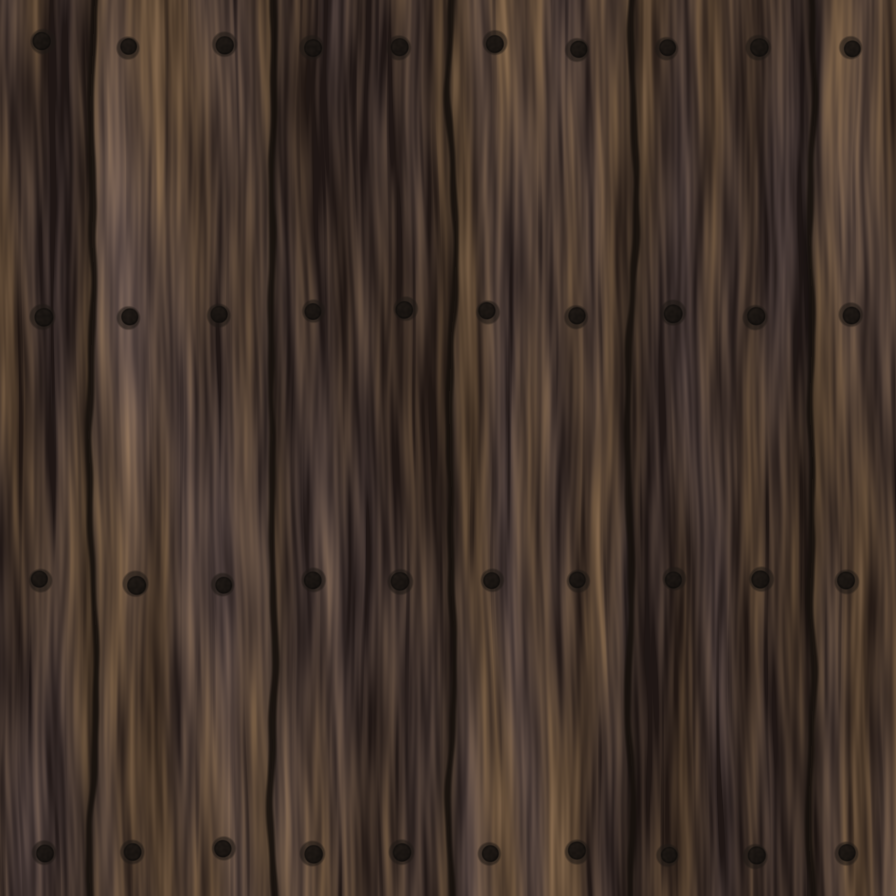
This texture is drawn by a Shadertoy shader. Its source:

```glsl
// Weathered upright wooden planks with wavy dark seams and rows of nail heads.
// Stretched gradient noise makes the grain, a two-colour ramp stains it, and
// a jittered grid of distance-field discs places the nails.

#define PLANKS 5.0
#define SEAM_START 0.105
#define SEAM_HALF_WIDTH 0.0034
#define SEAM_WOBBLE 0.011
#define NAIL_CELL vec2(0.1, 0.3)
#define NAIL_FIRST vec2(0.048, 0.05)
#define NAIL_RADIUS 0.0098
#define NAIL_JITTER 0.010
#define WOOD_DARK vec3(0.125, 0.088, 0.070)
#define WOOD_LIGHT vec3(0.490, 0.400, 0.330)
#define SEAM_COLOR vec3(0.085, 0.062, 0.046)
#define NAIL_COLOR vec3(0.095, 0.077, 0.064)

// Tone of each plank, starting with the one that crosses the left edge
const float PLANK_TONE[6] = float[6](-0.03, 0.10, -0.10, 0.03, -0.11, 0.07);

float hash(vec2 p) {
    vec3 q = fract(p.xyx * 0.1031);
    q += dot(q, q.yzx + 33.33);
    return fract((q.x + q.y) * q.z);
}

vec2 gradientAt(vec2 cell) {
    float angle = 6.2832 * hash(cell);
    return vec2(cos(angle), sin(angle));
}

float gradientNoise(vec2 p) {
    vec2 i = floor(p), f = p - i;
    vec2 w = f * f * f * (f * (f * 6.0 - 15.0) + 10.0);
    vec2 e = vec2(1.0, 0.0);
    float low = mix(dot(gradientAt(i), f),
                    dot(gradientAt(i + e.xy), f - e.xy), w.x);
    float high = mix(dot(gradientAt(i + e.yx), f - e.yx),
                     dot(gradientAt(i + e.xx), f - e.xx), w.x);
    return mix(low, high, w.y);
}

// Upright streaks; the skew keeps their ends from lining up in rows
float streaks(vec2 p, vec2 frequency, float seed) {
    vec2 q = p * frequency + seed;
    q.y += 0.23 * q.x;
    return gradientNoise(q + 50.0);
}

// Stained wood, with x and y bent along the grain
vec3 woodColor(vec2 p, float plank, float across) {
    float seed = 17.3 * plank;
    float tone = 0.43 + PLANK_TONE[int(clamp(plank, 0.0, 5.0))];
    tone += 0.16 * (0.5 - across);
    tone += 0.36 * streaks(p, vec2(175.0, 9.0), seed);
    tone += 0.42 * streaks(p, vec2(88.0, 5.0), seed + 3.7);
    tone += 0.40 * streaks(p, vec2(38.0, 2.2), seed + 8.1);
    tone += 0.34 * streaks(p, vec2(13.0, 1.3), seed + 12.9);

    // Sparse narrow cracks
    tone -= 0.20 * smoothstep(0.2, 0.5, streaks(p, vec2(110.0, 3.5), seed + 21.0));
    vec3 color = mix(WOOD_DARK, WOOD_LIGHT, clamp(tone, 0.0, 1.15));

    // Drift between warm brown and cool grey violet, cooler where dark
    float cool = 0.5 + 1.1 * streaks(p, vec2(24.0, 2.0), seed + 31.0)
               + 0.8 * (0.4 - tone);
    return color * mix(vec3(1.03, 0.99, 0.88), vec3(0.96, 0.98, 1.14),
                       clamp(cool, 0.0, 1.0));
}

// Nail head with a bruised ring of wood around it
vec3 addNail(vec3 color, vec2 p, float pixel) {
    vec2 cell = floor((p - NAIL_FIRST) / NAIL_CELL + 0.5);
    vec2 random = vec2(hash(cell + 7.0), hash(cell + 61.0));
    vec2 center = NAIL_FIRST + cell * NAIL_CELL + NAIL_JITTER * (random - 0.5);
    vec2 d = p - center;
    float radius = NAIL_RADIUS * (0.95 + 0.14 * hash(cell + 23.0));

    // Ring set slightly off the head
    vec2 shift = 0.004 * (random.yx - 0.5);
    float ring = 1.0 - smoothstep(-0.001, 0.001 + pixel, length(d - shift) - radius * 1.3);
    color = mix(color, NAIL_COLOR * 1.25, 0.58 * ring);

    // Domed head with a faint light from above
    float edge = length(d) - radius;
    float head = 1.0 - smoothstep(-pixel, pixel, edge);
    float dome = 1.0 + 0.16 * dot(d, vec2(-0.5, 0.8)) / radius;
    dome += 0.25 * gradientNoise(p * 220.0 + 90.0);
    float rim = smoothstep(0.0022, 0.0, abs(edge + 0.001));
    return mix(color, NAIL_COLOR * dome * (1.0 - 0.22 * rim), 0.92 * head);
}

void mainImage(out vec4 fragColor, in vec2 fragCoord) {
    float pixel = 1.0 / iResolution.y;
    vec2 p = fragCoord * pixel;

    // The nearest seam wanders in x as it runs upwards
    float seam = floor((p.x - SEAM_START) * PLANKS + 0.5);
    float wobble = SEAM_WOBBLE * (gradientNoise(vec2(p.y * 5.0, seam * 9.7 + 4.4))
                 + 0.35 * gradientNoise(vec2(p.y * 14.0, seam * 5.3 + 40.4)));
    float offset = p.x - SEAM_START - seam / PLANKS - wobble;
    float plank = seam + step(0.0, offset);
    float across = fract(offset * PLANKS);

    // Grain sways gently along each plank
    vec2 grain = p;
    grain.x += 0.006 * gradientNoise(vec2(p.x * 9.0, p.y * 4.0) + plank * 11.0 + 30.0);
    vec3 color = woodColor(grain, plank, across);

    // Seam gap and the shade beside it
    float width = SEAM_HALF_WIDTH * (1.0 + 0.5 * gradientNoise(vec2(p.y * 18.0, seam + 70.4)));
    float gap = 1.0 - smoothstep(-0.001 - pixel, 0.001 + pixel, abs(offset) - width);
    color *= 1.0 - 0.38 * exp(-abs(offset) / 0.006);
    color = mix(color, SEAM_COLOR, 0.88 * gap);

    fragColor = vec4(addNail(color, p, pixel), 1.0);
}
```
